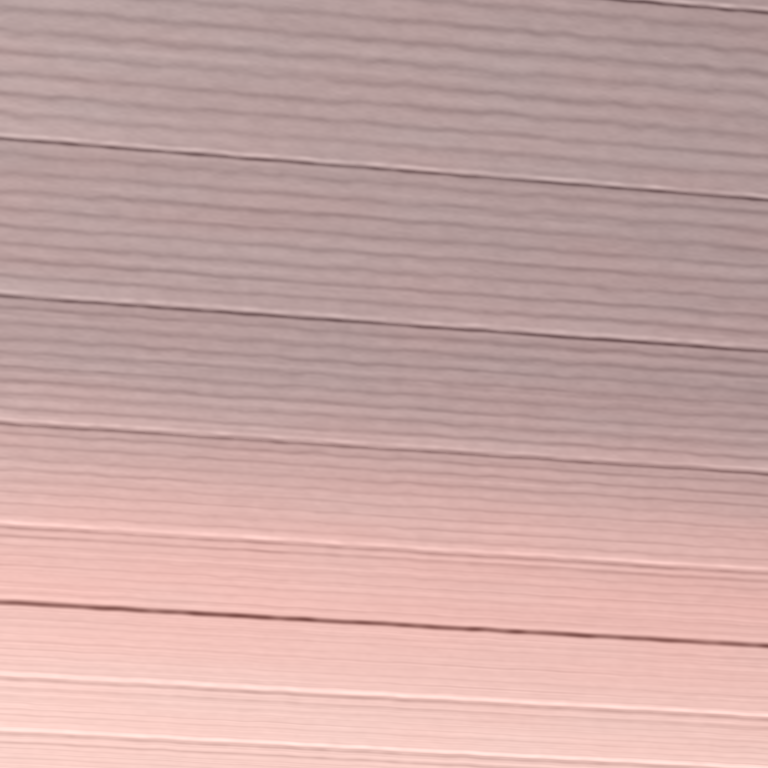
Reproduce this texture procedurally as a three.js fragment shader.

```glsl
// Tilted ribbed slats in perspective, shading from dusty mauve down to pale pink.
// A geometric series spaces the seams; each slat carries fine ridges, and
// stretched value noise adds streaks, woven wobble and grain.
#define SHRINK 0.81          // height of each slat relative to the one above
#define VANISH 1.259         // depth at which the slats would converge
#define REACH 1.079          // distance from the first seam to that depth
#define TILT 0.087           // drop of the lines across the canvas, at the top
#define FAN 0.038            // loss of tilt toward the bottom
#define RIDGES 9.0           // ridges per slat
#define RIDGE_DEPTH 0.042
#define SEAM_WIDTH 0.0029
#define DARK_SEAM 5.0        // index of the one deep, open seam
#define STREAK 0.034
#define GRAIN 0.034

varying vec2 vUv;

float hash(vec2 p) {
  return fract(sin(dot(p, vec2(12.9898, 78.233))) * 43758.5453);
}

float noise(vec2 p) {
  vec2 i = floor(p), f = fract(p);
  f = f * f * (3.0 - 2.0 * f);
  return mix(mix(hash(i), hash(i + vec2(1.0, 0.0)), f.x),
             mix(hash(i + vec2(0.0, 1.0)), hash(i + 1.0), f.x), f.y);
}

float bell(float d, float width) {
  return exp(-d * d / (width * width));
}

// Slat index at a depth, and its inverse
float slatAt(float depth) {
  return 1.0 + log((VANISH - depth) / REACH) / log(SHRINK);
}

float seamDepth(float index) {
  return VANISH - REACH * pow(SHRINK, index - 1.0);
}

vec3 baseColour(float depth, float x) {
  vec3 mauve = vec3(0.70, 0.61, 0.605);
  vec3 dusk = vec3(0.70, 0.60, 0.595);
  vec3 pink = vec3(0.93, 0.74, 0.71);
  vec3 blush = vec3(0.97, 0.81, 0.775);
  vec3 c = mix(mauve, dusk, smoothstep(0.0, 0.4, depth));
  c = mix(c, pink, smoothstep(0.43, 0.76, depth));
  c = mix(c, blush, smoothstep(0.72, 0.96, depth));
  return c + vec3(0.045, 0.043, 0.04) * (0.45 - x);
}

void main() {
  // Straighten the fanned lines into one depth coordinate
  float x = vUv.x;
  float depth = (1.0 - vUv.y - TILT * x) / (1.0 - FAN * x);
  depth += 0.0012 * (noise(vec2(x * 38.0, depth * 25.0)) - 0.5);
  float slat = slatAt(depth);
  float within = fract(slat);
  float lower = smoothstep(0.5, 0.8, depth);

  vec3 colour = baseColour(depth, x);
  float light = 0.02 * (within - 0.5) * (1.0 - 0.6 * lower);

  // Ridges: broad lit face, narrow shadow line, broken up along their length
  float phase = 6.2832 * RIDGES * slat;
  float wobble = noise(vec2(x * 34.0, slat * RIDGES)) - 0.5;
  float wave = 0.5 + 0.5 * sin(phase + 1.1 * wobble);
  float ridge = 0.55 * (wave - 0.5) - 1.1 * (pow(1.0 - wave, 4.0) - 0.27);
  float wear = 0.5 + 0.5 * noise(vec2(x * 5.0, slat * 7.0 + 3.0))
             + 0.5 * noise(vec2(x * 36.0, slat * 11.0));
  light += RIDGE_DEPTH * ridge * wear * (1.0 - 0.6 * lower);

  // Long streaks, short woven dashes and grain
  float streak = noise(vec2(x * 2.0, slat * 17.0)) - 0.5;
  float thread = noise(vec2(x * 3.0 + 9.0, slat * 40.0)) - 0.5;
  light += STREAK * (0.4 * streak + 0.9 * thread);
  float dash = noise(vec2(x * 60.0, depth * 170.0)) - 0.5;
  float speck = noise(vec2(x * 150.0, depth * 300.0)) - 0.5;
  light += GRAIN * (0.7 * dash + 0.5 * speck) * (1.0 - 0.35 * lower);

  // Seams: lit lip above, shadow below, faint second line on lower slats
  float index = floor(slat + 0.5);
  float deep = 1.0 - step(0.5, abs(index - DARK_SEAM));
  float d = depth - seamDepth(index) + 0.011 * deep;
  float strength = mix(1.0, 0.5, smoothstep(2.0, 4.0, index));
  float lip = bell(d + 0.0055, SEAM_WIDTH * 1.2);
  float shadow = bell(d - 0.0005, SEAM_WIDTH * (1.0 + 0.2 * deep));
  float echo = bell(d - 0.012, SEAM_WIDTH * 0.8) * step(4.0, index);
  float chip = 0.65 + 0.45 * noise(vec2(x * 55.0, index * 5.0))
             + 0.25 * noise(vec2(x * 6.0, index * 9.0));
  light += lip * chip * mix(0.13 * (0.4 + 0.6 * strength), 0.03, deep);
  light -= shadow * chip * mix(0.21 * strength, 0.37, deep);
  light -= echo * chip * 0.06 * (1.0 - deep);
  light += bell(d - 0.0065, SEAM_WIDTH) * 0.035 * lower;

  // Shadows stay warm; a faint blotchy tint varies the hue
  colour += light * vec3(1.0, 0.98, 0.96);
  float tint = noise(vec2(x * 9.0, depth * 30.0)) - 0.5;
  colour += tint * vec3(0.010, -0.005, -0.007);
  gl_FragColor = vec4(clamp(colour, 0.0, 1.0), 1.0);
}
```
